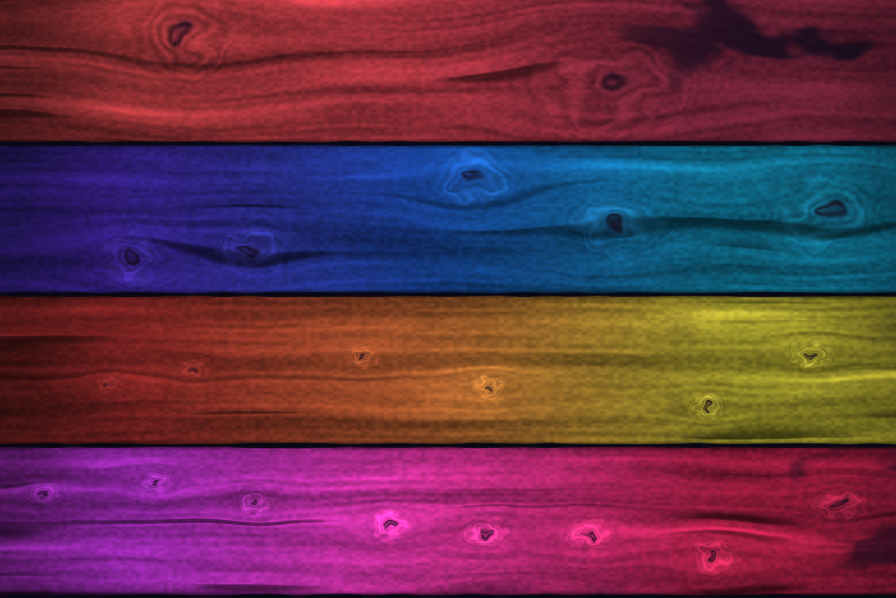
This texture is drawn by a WebGL 2 fragment shader. Its source:

```glsl
#version 300 es
precision highp float;

uniform vec2 u_resolution;
out vec4 fragColor;

// Layout, in canvas heights; planks are numbered from the bottom
const int PLANKS = 4;
const float PITCH = 0.2525;
const float FIRST_SEAM = 0.0025;
const float SEAM_HALF_WIDTH = 0.0032;
const float SHADOW_WIDTH = 0.011;
const float WIDTH = 1.5;

// Stain colours at the left, middle and right of each plank
const vec3 LEFT[PLANKS] = vec3[PLANKS](
    vec3(0.52, 0.14, 0.60), vec3(0.48, 0.13, 0.13),
    vec3(0.20, 0.12, 0.51), vec3(0.52, 0.17, 0.18));
const vec3 MIDDLE[PLANKS] = vec3[PLANKS](
    vec3(0.74, 0.17, 0.52), vec3(0.58, 0.31, 0.15),
    vec3(0.07, 0.22, 0.50), vec3(0.59, 0.18, 0.22));
const vec3 RIGHT[PLANKS] = vec3[PLANKS](
    vec3(0.56, 0.10, 0.22), vec3(0.56, 0.53, 0.15),
    vec3(0.05, 0.39, 0.50), vec3(0.40, 0.12, 0.20));
const vec3 SEAM_COLOUR = vec3(0.03, 0.03, 0.08);
const vec3 CHAR_COLOUR = vec3(0.10, 0.05, 0.12);

// Knots and wear of each plank
const ivec4 KNOT_COUNT = ivec4(8, 6, 5, 2);
const vec4 KNOT_RADIUS = vec4(0.026, 0.021, 0.052, 0.085);
const vec4 KNOT_GLOW = vec4(0.45, 0.40, 0.38, 0.06);
const vec4 CHARRING = vec4(0.55, 0.15, 0.10, 0.95);
const float GRAIN_CONTRAST = 0.85;
const float GRIT = 0.22;

vec2 hash2(vec2 p) {
    vec3 q = fract(p.xyx * vec3(0.1031, 0.1030, 0.0973));
    q += dot(q, q.yzx + 33.33);
    return fract((q.xx + q.yz) * q.zy);
}

float noise(vec2 p) {
    vec2 i = floor(p), f = fract(p);
    f = f * f * (3.0 - 2.0 * f);
    float low = mix(hash2(i).x, hash2(i + vec2(1, 0)).x, f.x);
    float high = mix(hash2(i + vec2(0, 1)).x, hash2(i + vec2(1, 1)).x, f.x);
    return mix(low, high, f.y);
}

float fbm(vec2 p) {
    float sum = 0.0, amplitude = 0.5;
    for (int i = 0; i < 4; i++) {
        sum += amplitude * noise(p);
        p = p * 2.03 + 17.0;
        amplitude *= 0.5;
    }
    return sum;
}

// Adds the knots of a plank: x = grain height, y = rings, z = glow, w = core
vec4 knots(vec2 p, int plank) {
    vec4 result = vec4(p.y, 0.0, 0.0, 0.0);
    float count = float(KNOT_COUNT[plank]);
    for (int i = 0; i < KNOT_COUNT[plank]; i++) {
        vec2 h = hash2(vec2(i, plank) * 7.0 + 3.0);
        float t = (float(i) + 0.25 + 0.5 * h.x) / count;
        float y = (float(plank) + 0.22 + 0.56 * h.y) * PITCH + FIRST_SEAM;
        vec2 q = (p - vec2(t * WIDTH, y)) / (KNOT_RADIUS[plank] * mix(0.6, 1.0, t));
        float bend = exp(-0.35 * dot(q * vec2(0.6, 1.0), q * vec2(0.6, 1.0)));
        result.x -= 0.75 * bend * (p.y - y);
        q.x *= 0.75;
        q += 0.7 * (vec2(noise(q * 2.0 + h * 50.0), noise(q * 2.0 + h * 90.0)) - 0.5);
        float r = length(q);
        result.y += exp(-0.8 * r * r) * sin(r * 17.0 + 3.0 * noise(q * 3.0));
        result.z += exp(-7.0 * (r - 0.65) * (r - 0.65));
        result.w += smoothstep(0.5, 0.15, r) * (0.4 + 0.6 * noise(q * 7.0));
    }
    return result;
}

void main() {
    vec2 p = gl_FragCoord.xy / u_resolution.y;
    float x = p.x / WIDTH;
    float pixel = 1.0 / u_resolution.y;
    float level = (p.y - FIRST_SEAM) / PITCH;
    int plank = clamp(int(floor(level)), 0, PLANKS - 1);
    float seed = float(plank) * 31.0;

    // Stain running along the plank
    vec3 stain = mix(LEFT[plank], MIDDLE[plank], smoothstep(0.1, 0.55, x));
    stain = mix(stain, RIGHT[plank], smoothstep(0.42, 0.85, x));

    // Wavy grain flowing round the knots
    vec4 knot = knots(p, plank);
    float v = knot.x + 0.035 * (fbm(vec2(p.x * 2.2 + seed, knot.x * 5.0)) - 0.5);
    float broad = noise(vec2(p.x * 1.6 + seed, v * 48.0));
    float fine = noise(vec2(p.x * 5.0 + seed, v * 135.0));
    float patches = fbm(vec2(p.x * 2.5 + seed, v * 12.0));
    float grit = noise(p * vec2(130.0, 210.0)) - 0.5;
    float grain = 0.45 * broad + 0.35 * fine + 0.6 * patches - 0.68;
    float tone = 0.97 + GRAIN_CONTRAST * grain + GRIT * grit + 0.2 * knot.y;
    float streak = smoothstep(0.68, 0.95, broad) * smoothstep(0.35, 0.75, patches);
    float crack = smoothstep(0.80, 0.95, noise(vec2(p.x * 2.4 - seed, v * 62.0 + 9.0)));
    vec3 colour = stain * max(tone, 0.15) + 0.35 * streak * stain;
    colour *= 1.0 - 0.5 * crack;

    // Pale knot rims, dark cores and charred blotches
    colour += KNOT_GLOW[plank] * knot.z * (0.4 + fine) * (stain * 0.65 + 0.06);
    float blotch = fbm(vec2(p.x * 7.0 + seed, v * 13.0 + 4.0));
    float charred = smoothstep(0.54, 0.68, blotch) * smoothstep(0.5, 0.9, x);
    float dark = max(charred * CHARRING[plank], 0.8 * min(knot.w, 1.0));
    colour = mix(colour, CHAR_COLOUR, dark);

    // Darkened ends
    colour *= mix(0.62, 1.0, smoothstep(-0.02, 0.16, x + 0.08 * (patches - 0.5)));
    colour *= mix(0.80, 1.0, smoothstep(1.02, 0.88, x));

    // Worn edges, shadow and uneven seam
    float seam = abs(fract(level + 0.5) - 0.5) * PITCH;
    float wear = noise(vec2(p.x * 24.0, floor(level + 0.5) * 5.0));
    float lit = smoothstep(0.55, 0.9, wear) * step(0.5, fract(level));
    colour += 0.3 * lit * stain * smoothstep(0.009, 0.005, seam);
    colour *= mix(0.5, 1.0, smoothstep(0.0, SHADOW_WIDTH, seam));
    float edge = SEAM_HALF_WIDTH * (0.6 + 0.8 * wear);
    colour = mix(SEAM_COLOUR, colour, smoothstep(edge - pixel, edge + pixel, seam));

    fragColor = vec4(clamp(colour, 0.0, 1.0), 1.0);
}
```
